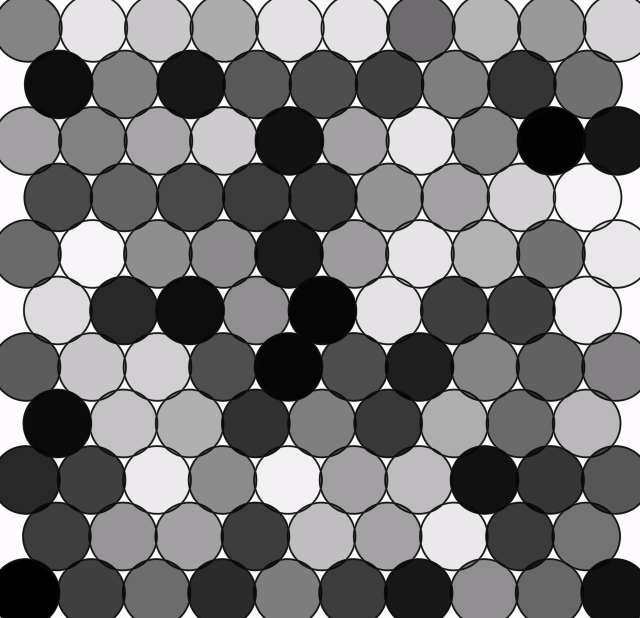
Give the GLSL for this pattern, as a Shadertoy shader.

```glsl
float hash(vec2 cell) {
    return fract(sin(dot(cell, vec2(127.1, 311.7))) * 43758.55);
}

// Disc centre, with a slight lean and wider spacing on the odd rows
vec2 discCenter(vec2 cell, float odd) {
    return vec2(0.39 + 0.0035 * cell.y + cell.x + odd * (0.475 + 0.01 * cell.x),
                0.382 + 0.8626 * cell.y);
}

void mainImage(out vec4 fragColor, in vec2 fragCoord) {
    // One unit is the spacing between neighbouring discs
    float pixel = 9.77 / iResolution.x;
    vec2 p = fragCoord * pixel;
    float nearestRow = round((p.y - 0.382) / 0.8626);
    float shade = 1.0;
    float ink = 0.0;

    for (int j = -1; j <= 1; j++) {
        float row = nearestRow + float(j);
        float odd = mod(row, 2.0);
        float nearestCol = round(p.x - 0.39 - 0.5 * odd);
        for (int i = -1; i <= 1; i++) {
            vec2 cell = vec2(nearestCol + float(i), row);

            // Eleven rows, alternating ten and nine discs
            if (row < 0.0 || row > 10.0 || cell.x < 0.0 || cell.x > 9.0 - odd) continue;

            float edge = length(p - discCenter(cell, odd)) - 0.517;
            float fill = 1.0 - smoothstep(-pixel, pixel, edge);
            float line = 1.0 - smoothstep(-0.7 * pixel, 0.7 * pixel, abs(edge) - 0.014);

            // Overlapping fills multiply, outlines stay on top
            shade *= mix(1.0, hash(cell), fill);
            ink = max(ink, line);
        }
    }

    vec3 color = shade * vec3(0.995, 0.985, 0.995);
    fragColor = vec4(mix(color, vec3(0.03), 0.92 * ink), 1.0);
}
```
